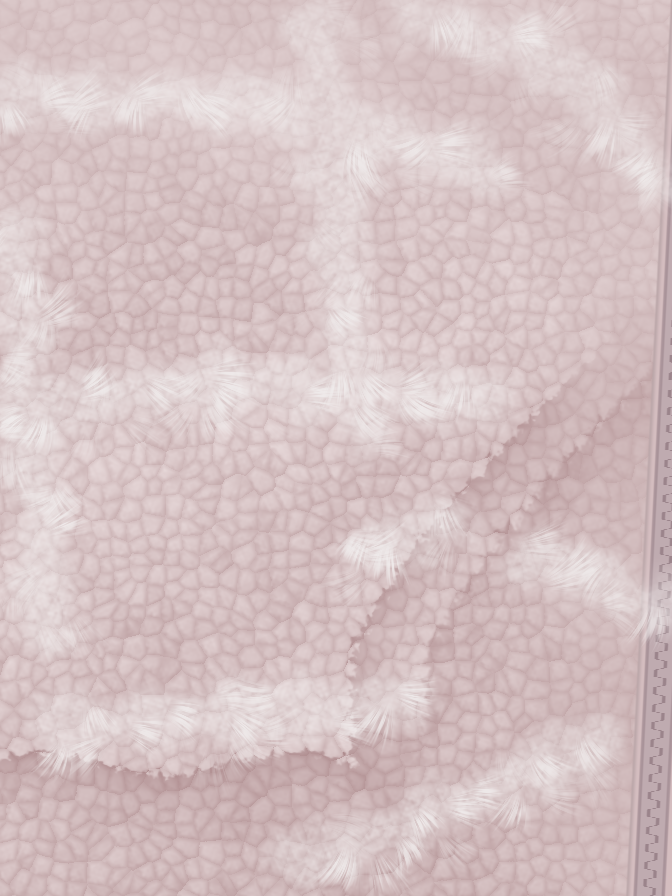
Give the GLSL for this texture, as a Shadertoy shader.

```glsl
const vec3 DEEP = vec3(0.64, 0.49, 0.50);
const vec3 PALE = vec3(0.895, 0.835, 0.838);
const vec3 FUR_SHADE = vec3(0.86, 0.81, 0.81);
const vec3 FUR_LIGHT = vec3(0.94, 0.925, 0.925);
const vec3 TAPE = vec3(0.83, 0.74, 0.75);
const vec3 TOOTH = vec3(0.75, 0.67, 0.69);
const vec3 GAP = vec3(0.57, 0.48, 0.51);
const vec2 LIGHT_DIR = vec2(-0.5, 0.8);
const float LUMP_FREQ = 37.0;
const float LUMP_CONTRAST = 0.36;
const float FUZZ_CONTRAST = 0.20;
const float TUFT_CELL = 0.075;
const float BAND_WIDTH = 0.062;
const float TOOTH_PITCH = 0.026;

// Centre lines of the white fur bands, start and end
const vec4 BANDS[12] = vec4[12](
    vec4(0.00, 1.19, 0.36, 1.18), vec4(0.36, 1.18, 0.72, 1.09),
    vec4(0.47, 1.29, 0.53, 0.70), vec4(0.00, 0.72, 0.34, 0.77),
    vec4(0.34, 0.76, 0.72, 0.74), vec4(0.02, 0.98, 0.07, 0.40),
    vec4(0.08, 0.25, 0.60, 0.29), vec4(0.55, 0.52, 0.66, 0.55),
    vec4(0.62, 1.31, 0.84, 1.24), vec4(0.84, 1.24, 0.98, 1.07),
    vec4(0.80, 0.50, 0.98, 0.44), vec4(0.45, 0.05, 0.88, 0.22));

vec2 hash2(vec2 p) {
    vec3 q = fract(p.xyx * vec3(0.1031, 0.1030, 0.0973));
    q += dot(q, q.yzx + 33.33);
    return fract((q.xx + q.yz) * q.zy);
}

float noise(vec2 p) {
    vec2 i = floor(p), f = fract(p);
    f *= f * (3.0 - 2.0 * f);
    return mix(mix(hash2(i).x, hash2(i + vec2(1, 0)).x, f.x),
               mix(hash2(i + vec2(0, 1)).x, hash2(i + vec2(1, 1)).x, f.x), f.y);
}

vec2 rotate(vec2 p, float a) {
    float c = cos(a), s = sin(a);
    return vec2(c * p.x + s * p.y, c * p.y - s * p.x);
}

// Slow layered sines, about -1 to 1
float waves(vec2 p) {
    return 0.5 * sin(7.0 * p.x + 3.0 * sin(5.0 * p.y)) + 0.3 * sin(13.0 * p.y - 6.0 * p.x + 1.0)
         + 0.2 * sin(23.0 * p.x + 17.0 * p.y);
}

// Rounded cellular lumps, lit from above
float lumps(vec2 p) {
    vec2 cell = floor(p), nearest = vec2(0), id = vec2(0);
    float first = 9.0, second = 9.0;
    for (int k = 0; k < 9; k++) {
        vec2 c = cell + vec2(k % 3 - 1, k / 3 - 1);
        vec2 toPixel = p - c - 0.1 - 0.8 * hash2(c);
        float d = length(toPixel);
        if (d < first) { second = first; first = d; nearest = toPixel; id = c; }
        else second = min(second, d);
    }
    return 0.6 * smoothstep(-0.1, 0.55, second - first) + 0.32 * dot(nearest, LIGHT_DIR)
         + 0.3 * hash2(id + 71.0).x + 0.06;
}

// Short crossing hairs
float fuzz(vec2 p) {
    float sum = 0.0;
    for (int k = 0; k < 4; k++)
        sum += noise(rotate(p, 0.4 + 0.8 * float(k)) * vec2(55.0, 240.0) + 37.0 * float(k));
    return sum / 4.0 - 0.5;
}

float bandDensity(vec2 p) {
    float d = 9.0;
    for (int k = 0; k < 12; k++) {
        vec2 a = BANDS[k].xy, ab = BANDS[k].zw - a;
        d = min(d, length(p - a - ab * clamp(dot(p - a, ab) / dot(ab, ab), 0.0, 1.0)));
    }
    return smoothstep(BAND_WIDTH, 0.012, d);
}

// Fans of fibres on a jittered grid
vec3 addTufts(vec3 col, vec2 p, float seed, float sharp) {
    vec2 cell = floor(p / TUFT_CELL + seed);
    for (int k = 0; k < 9; k++) {
        vec2 c = cell + vec2(k % 3 - 1, k / 3 - 1);
        vec2 rnd = hash2(c + 19.0 * seed), shape = hash2(c + 7.0 + 31.0 * seed);
        vec2 root = (c + rnd - seed) * TUFT_CELL;
        float density = bandDensity(root) * smoothstep(0.05, 0.45, shape.x);
        if (density < 0.01) continue;
        vec2 q = rotate(p - root, -1.1 + 3.4 * (shape.y - 0.5));
        q.y += (rnd.x - 0.5) * 12.0 * q.x * q.x;
        float along = q.x / (TUFT_CELL * mix(0.7, 1.05, rnd.y));
        float fan = q.y / (max(q.x, 0.0) + 0.035);
        float strand = noise(vec2(fan * 17.0 + 50.0 * rnd.x, along * 2.0));
        strand = 0.6 * strand + 0.4 * noise(vec2(fan * 39.0, along * 3.0 + 9.0 * rnd.y));
        float tip = along / mix(0.55, 1.15, strand);
        float alpha = smoothstep(-0.1, 0.35, along) * smoothstep(1.0, 0.45, tip)
                    * smoothstep(0.55, 0.15, abs(fan)) * mix(0.6, smoothstep(0.1, 0.65, strand), sharp);
        col = mix(col, mix(FUR_SHADE, FUR_LIGHT, smoothstep(0.1, 0.6, strand)), 0.85 * alpha * density);
    }
    return col;
}

// Zip: tape with two rows of interlocked teeth
vec3 addZip(vec3 col, vec2 p) {
    float u = p.x - 0.932 - 0.05 * p.y, k = u - 0.034;
    float step2 = clamp(3.0 * sin(6.2832 * p.y / TOOTH_PITCH), -1.0, 1.0);
    vec3 zip = mix(TAPE, TOOTH, smoothstep(0.024, 0.020, abs(k)));
    zip = mix(zip, GAP, 0.8 * smoothstep(0.004, 0.001, abs(k - 0.007 * step2)));
    zip = mix(zip, GAP, 0.5 * smoothstep(0.004, 0.001, abs(abs(k) - 0.021)));
    zip *= 1.0 - 0.12 * smoothstep(0.008, 0.0, abs(u));
    return mix(col, zip, smoothstep(-0.002, 0.002, u));
}

void mainImage(out vec4 fragColor, in vec2 fragCoord) {
    vec2 p = fragCoord / iResolution.x;
    float hair = fuzz(p);
    float sharp = mix(0.5, 1.0, smoothstep(1.25, 0.85, p.y) * smoothstep(1.0, 0.7, p.x));
    vec2 warped = p + 0.008 * vec2(waves(p * 2.0), waves(p.yx * 2.0 + 3.0)) + 0.004 * hair;
    float bump = lumps(warped * LUMP_FREQ);

    // Folded flap, with a paler cuff beneath its right side
    float hem = p.y - 0.19 - 0.018 * sin(17.0 * p.x + 0.5);
    float side = (0.53 + pow(max(p.y - 0.35, 0.0), 1.3) - p.x) * 0.75;
    float rag = 0.014 * (bump - 0.5) + 0.025 * hair;
    float corner = max(0.07 - min(hem, side), 0.0);
    float edge = min(hem, side) - 0.1 * corner + rag;
    float flap = smoothstep(-0.004, 0.005, edge);
    float cuff = smoothstep(-0.085, -0.07, side + rag) * smoothstep(0.2, 0.3, p.y);
    float fade = smoothstep(0.85, 0.68, p.y);
    float shadow = exp(min(edge, 0.0) / 0.035) * fade;
    float cuffShadow = exp(-max(-0.08 - side, 0.0) / 0.04) * smoothstep(0.2, 0.3, p.y) * fade;
    float under = -0.13 + 0.1 * cuff - 0.30 * shadow - 0.12 * cuffShadow * (1.0 - cuff);

    // Fleece
    float tone = 0.79 + LUMP_CONTRAST * sharp * (bump - 0.6) + 0.07 * waves(p)
               + FUZZ_CONTRAST * sharp * hair + mix(under, 0.0, flap);
    vec3 col = mix(DEEP, PALE, clamp(tone, 0.0, 1.12));
    col = addZip(col, p);

    // White fur: soft haze, then two layers of fans
    float haze = bandDensity(p + 0.02 * vec2(waves(p * 4.0), waves(p.yx * 4.0)));
    col = mix(col, FUR_LIGHT, haze * (0.42 + 0.5 * hair));
    col = addTufts(col, p, 0.0, sharp);
    col = addTufts(col, p, 3.5, sharp);
    fragColor = vec4(col, 1.0);
}
```
